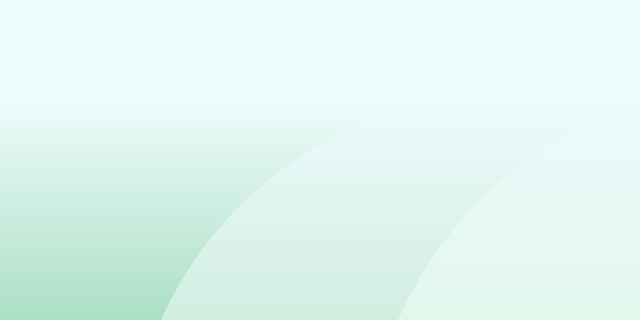
A Shadertoy shader for this background:

```glsl
// Pale mint sky fading to green, with two large translucent discs rising from below.

// Lengths are in canvas heights, origin at the lower left.
const vec2 BACK_CENTER = vec2(1.609, -0.502);
const float BACK_RADIUS = 1.215;
const vec2 FRONT_CENTER = vec2(2.365, -0.492);
const float FRONT_RADIUS = 1.224;

const float FADE_START = 0.695;   // height where the sky begins to turn green
const float DISC_TOP = 0.705;
const float BACK_BAND = 0.61;     // height of the cool band in each disc
const float FRONT_BAND = 0.56;

const vec3 SKY_TOP = vec3(0.941, 0.992, 0.992);
const vec3 SKY_LOW = vec3(0.935, 0.989, 0.988);
const vec3 MEADOW = vec3(0.672, 0.874, 0.774);

const vec3 BACK_RIM = vec3(0.931, 0.988, 0.982);
const vec3 BACK_COOL = vec3(0.917, 0.977, 0.975);
const vec3 BACK_BASE = vec3(0.822, 0.933, 0.882);

const vec3 FRONT_RIM = vec3(0.926, 0.987, 0.977);
const vec3 FRONT_COOL = vec3(0.918, 0.979, 0.979);
const vec3 FRONT_BASE = vec3(0.886, 0.969, 0.926);

// Vertical gradient: base at height 0, middle at band, top at crest.
vec3 threeStops(vec3 base, vec3 middle, vec3 top, float band, float crest, float y) {
    vec3 lower = mix(base, middle, clamp(y / band, 0.0, 1.0));
    return mix(lower, top, clamp((y - band) / (crest - band), 0.0, 1.0));
}

// Antialiased coverage of a disc.
float discMask(vec2 p, vec2 center, float radius, float pixel) {
    float d = length(p - center) - radius;
    return 1.0 - smoothstep(-pixel, pixel, d);
}

void mainImage(out vec4 fragColor, in vec2 fragCoord) {
    vec2 p = fragCoord / iResolution.y;
    float pixel = 0.75 / iResolution.y;

    // Sky and green fade
    vec3 color = threeStops(MEADOW, SKY_LOW, SKY_TOP, FADE_START, 1.0, p.y);

    // Rear disc
    vec3 back = threeStops(BACK_BASE, BACK_COOL, BACK_RIM, BACK_BAND, DISC_TOP, p.y);
    color = mix(color, back, discMask(p, BACK_CENTER, BACK_RADIUS, pixel));

    // Front disc
    vec3 front = threeStops(FRONT_BASE, FRONT_COOL, FRONT_RIM, FRONT_BAND, DISC_TOP, p.y);
    color = mix(color, front, discMask(p, FRONT_CENTER, FRONT_RADIUS, pixel));

    fragColor = vec4(color, 1.0);
}
```
